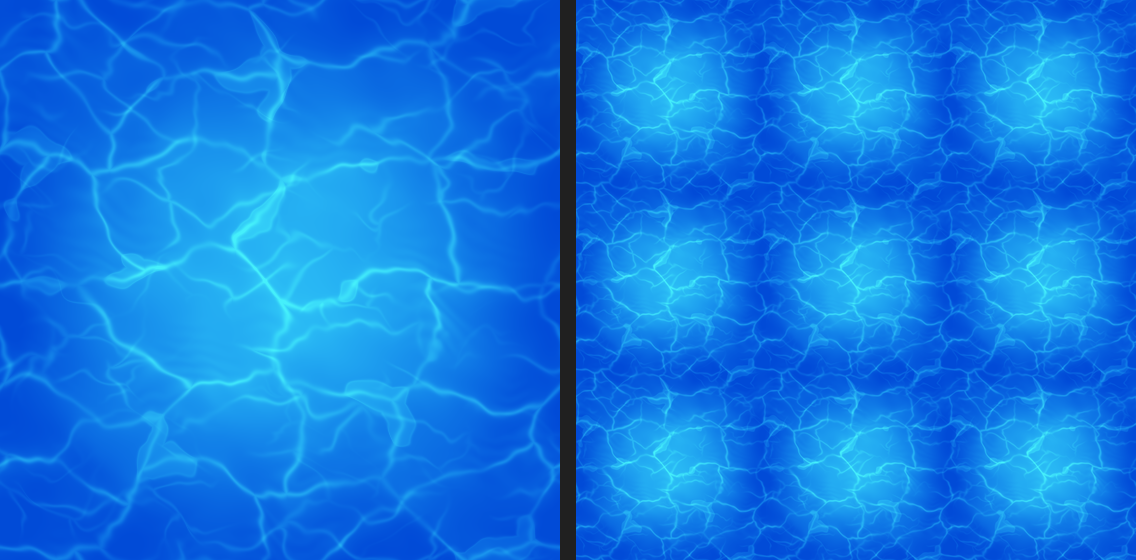
Left: one tile. Right: repeated 3 by 3.
Give the GLSL for this texture, as a Shadertoy shader.

```glsl
// Sunlit pool water: bright caustic threads and folded light sheets over a glowing blue basin.

const float TAU = 6.2831853;

vec2 hash2(vec2 c) {
    return fract(sin(vec2(dot(c, vec2(127.1, 311.7)), dot(c, vec2(269.5, 183.3)))) * 43758.5);
}

// Bends the plane with layered sines of whole frequency, so it still wraps
vec2 ripple(vec2 p, float phase) {
    p += 0.020 * sin(TAU * (p.yx * vec2(2, 3) + vec2(0.1, 0.6) + phase));
    p += 0.011 * sin(TAU * (p.yx * vec2(5, 4) + p * vec2(1, 2) + phase * 1.7));
    p += 0.004 * sin(TAU * (p.yx * vec2(12, 10) - p * vec2(3, 2) + phase * 2.3));
    p += 0.0014 * sin(TAU * (p.yx * vec2(27, 23) + p * vec2(5, 8) + phase * 3.1));
    return p;
}

// Smooth wrapping variation from 0 to 1
float drift(vec2 p, float phase) {
    float a = sin(TAU * (2.0 * p.x + p.y + phase));
    float b = sin(TAU * (3.0 * p.y - p.x + phase * 1.9) + a);
    float c = sin(TAU * (4.0 * p.x + 3.0 * p.y - phase) + 1.5 * b);
    return 0.5 + (a + b + c) / 6.0;
}

// Site of a wrapped cell, relative to the cell corner
vec2 site(vec2 cell, vec2 count, float seed) {
    return 0.08 + 0.84 * hash2(mod(cell, count) + seed);
}

// Distance to the nearest border of a wrapping cellular pattern, in fifths of the canvas
float borderDistance(vec2 p, vec2 count, float seed) {
    p *= count;
    vec2 base = floor(p), nearCell = base, toNear = vec2(8);
    for (int y = -1; y <= 1; y++)
    for (int x = -1; x <= 1; x++) {
        vec2 cell = base + vec2(x, y);
        vec2 r = cell + site(cell, count, seed) - p;
        if (dot(r, r) < dot(toNear, toNear)) { toNear = r; nearCell = cell; }
    }
    float d = 8.0;
    for (int y = -2; y <= 2; y++)
    for (int x = -2; x <= 2; x++) {
        if (x == 0 && y == 0) continue;
        vec2 cell = nearCell + vec2(x, y);
        vec2 r = cell + site(cell, count, seed) - p;
        vec2 normal = normalize(r - toNear);
        d = min(d, 5.0 * dot(0.5 * (toNear + r), normal) / length(normal * count));
    }
    return d;
}

// Blue to cyan ramp
vec3 waterColor(float t) {
    t = clamp(t, 0.0, 1.15);
    return vec3(0.005 + t * (0.15 + 0.07 * t), 0.295 + 0.56 * t, 0.845 + t * (0.2 - 0.07 * t));
}

void mainImage(out vec4 fragColor, in vec2 fragCoord) {
    vec2 uv = fragCoord / iResolution.xy;
    vec2 bent = ripple(uv, 0.0);

    // Broad glow, brightest in the middle and dark at the rim
    vec2 arch = sin(0.5 * TAU * uv);
    float glow = pow(max(arch.x * arch.y, 0.0), 1.25);
    float light = 0.77 * glow - 0.01 + 0.13 * (drift(bent, 0.35) - 0.5);

    // Main threads: sharp core inside a soft halo, uneven in strength
    float d = borderDistance(bent, vec2(4, 6), 3.0);
    float strength = mix(0.4, 1.0, smoothstep(0.2, 0.7, drift(uv, 0.15)));
    float core = exp(-d * d / mix(0.0003, 0.0012, drift(uv, 0.7)));
    float threads = strength * (0.30 * core + 0.13 * exp(-d * 13.0));

    // Folded sheets: flat bands with a crisp rim where the threads widen
    float width = 0.13 * smoothstep(0.58, 0.9, drift(ripple(uv, 0.4), 0.52));
    float sheet = smoothstep(0.012, -0.012, d - width) * smoothstep(0.0, 0.04, width);
    float rim = exp(-pow((d - width) / 0.016, 2.0)) * smoothstep(0.0, 0.06, width);

    // Fainter filaments from two crossing waves
    vec2 crossed = ripple(ripple(uv, 0.37), 0.81);
    float e = borderDistance(crossed, vec2(4, 8), 17.0);
    float presence = smoothstep(0.3, 0.75, drift(crossed, 0.9));
    float filaments = presence * (0.19 * exp(-e * e / 0.0006) + 0.08 * exp(-e * 11.0));
    vec2 tangled = ripple(crossed, 0.23);
    float g = borderDistance(tangled, vec2(6, 11), 41.0);
    filaments += 0.15 * smoothstep(0.45, 0.85, drift(uv, 0.6)) * exp(-g * g / 0.0005);

    // Fine striations trailing beside the threads
    float stripes = sin(TAU * (26.0 * bent.y + 5.0 * bent.x) + 20.0 * d);
    float combed = 0.035 * stripes * smoothstep(0.45, 0.85, drift(crossed, 0.25)) * exp(-d * 3.0);

    light += (threads + 0.15 * sheet + 0.08 * rim + filaments + combed) * (0.85 + 0.2 * glow);
    fragColor = vec4(waterColor(light), 1.0);
}
```
